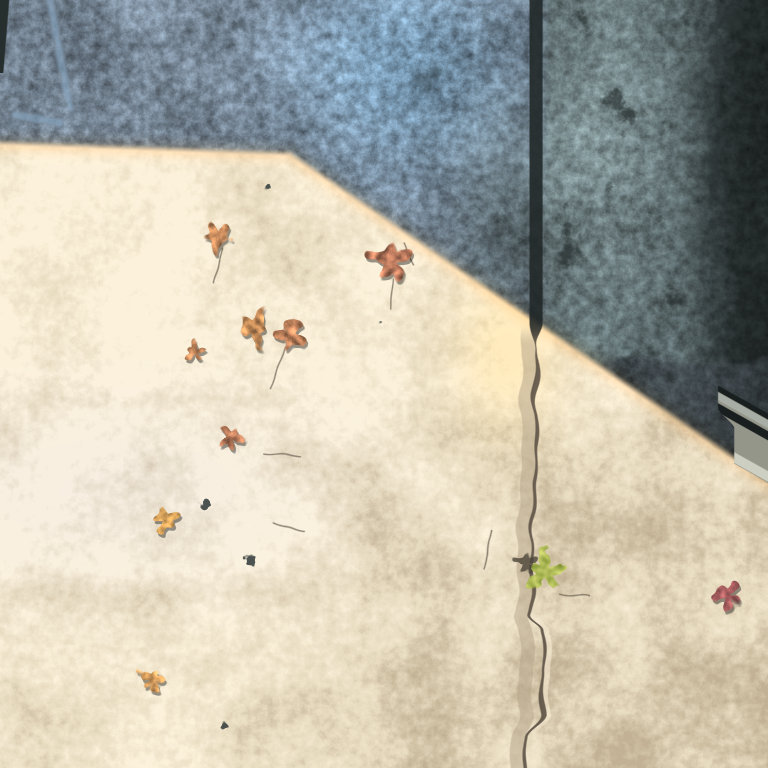
Give the GLSL for this texture, as a WebGL 2 fragment shader.

```glsl
#version 300 es
precision highp float;
// Weathered concrete slabs, half in diagonal shade, with a joint and fallen leaves.
uniform vec2 u_resolution;
out vec4 fragColor;

const vec3 CREAM = vec3(.99,.95,.86), TAN = vec3(.89,.84,.73);
const vec3 BROWN = vec3(.73,.66,.55), SOOT = vec3(.10,.12,.12);

// Leaf: centre, radius, yellowness
const vec4 LEAVES[9] = vec4[9](
  vec4(.283,.693,.022,.35), vec4(.51,.66,.03,0), vec4(.331,.573,.026,.5),
  vec4(.378,.565,.024,.2), vec4(.253,.542,.015,.3), vec4(.301,.43,.018,.1),
  vec4(.216,.323,.02,.9), vec4(.199,.115,.019,.7), vec4(.947,.225,.022,-.6));
// Twig: start, end
const vec4 TWIGS[8] = vec4[8](
  vec4(.289,.675,.279,.633), vec4(.512,.636,.51,.599), vec4(.371,.547,.353,.495),
  vec4(.629,.258,.641,.31), vec4(.345,.41,.391,.405), vec4(.357,.32,.397,.309),
  vec4(.729,.227,.766,.223), vec4(.526,.683,.538,.655));
// Chip: centre, radius
const vec3 CHIPS[5] = vec3[5](
  vec3(.349,.756,.004), vec3(.496,.581,.003), vec3(.326,.271,.008),
  vec3(.267,.344,.008), vec3(.292,.055,.006));

vec2 gradient(vec2 cell) {
  vec3 h = fract(cell.xyx * vec3(.1031,.103,.0973));
  h += dot(h, h.yzx + 33.33);
  float a = 6.2832 * fract((h.x + h.y) * h.z);
  return vec2(cos(a), sin(a));
}

float noise(vec2 p) {
  vec2 i = floor(p), f = p - i, w = f * f * (3. - 2. * f), e = vec2(1, 0);
  return mix(mix(dot(gradient(i), f), dot(gradient(i + e), f - e), w.x),
    mix(dot(gradient(i + e.yx), f - e.yx), dot(gradient(i + 1.), f - 1.), w.x), w.y);
}

float fbm(vec2 p) {
  float sum = 0., amp = 1.;
  for (int i = 0; i < 5; i++) { sum += amp * noise(p); p = p * 2.03 + 17.3; amp *= .6; }
  return sum;
}

// Soft spot: centre, radii
float blob(vec2 p, vec4 s) { vec2 q = (p - s.xy) / s.zw; return exp(-dot(q, q)); }
float fill(float d) { float s = max(.0012, .7 / u_resolution.y); return 1. - smoothstep(-s, s, d); }
float band(float x, float centre, float halfWidth) { return fill(abs(x - centre) - halfWidth); }
float segment(vec2 p, vec4 s) {
  vec2 a = p - s.xy, b = s.zw - s.xy;
  return length(a - b * clamp(dot(a, b) / dot(b, b), 0., 1.));
}

float leafDistance(vec2 q, float size, float seed) {
  float a = atan(q.y, q.x);
  float lobes = .66 + .22 * cos(5. * a + seed * 2.3) + .16 * cos(3. * a - seed);
  return .6 * (length(q) - size * (lobes + .45 * noise(q / size * 2.2 + seed * 9.)));
}

vec3 sunlit(vec2 p, float mottle, float grain) {
  float dirt = .12 + .62 * smoothstep(.28, .5, p.x) * smoothstep(.51, .42, p.y)
    + .3 * smoothstep(.69, .71, p.x) + .3 * smoothstep(.35, .05, p.y)
    + .6 * blob(p, vec4(.37,.69,.08,.09)) + .55 * blob(p, vec4(.18,.23,.23,.022))
    + .3 * blob(p, vec4(.2,.48,.25,.012)) + mottle * .85 + grain * .5;
  vec3 col = mix(mix(CREAM, TAN, clamp(dirt, 0., 1.)), BROWN, clamp(dirt - .95, 0., .8));
  col *= mix(vec3(1), vec3(.98,.985,1.03), blob(p, vec4(.15,.36,.3,.13)));
  return col * mix(vec3(1), vec3(1.01,.97,.86), blob(p, vec4(.66,.54,.07,.1)));
}

vec3 shaded(vec2 p, float mottle, float grain) {
  vec3 left = mix(vec3(.46,.52,.58), vec3(.50,.64,.75), blob(p, vec4(.53,.91,.14,.13)));
  left = mix(left, vec3(.36,.42,.43), .8 * blob(p, vec4(.68,.7,.09,.16)));
  vec3 right = mix(vec3(.37,.43,.44), vec3(.47,.54,.55), blob(p, vec4(.78,.8,.09,.2)));
  right = mix(right, SOOT, .9 * smoothstep(.86, .985, p.x + mottle * .05));
  float damp = smoothstep(.535, .525, p.y + mottle * .015) * smoothstep(.76, .81, p.x);
  right = mix(right, vec3(.23,.26,.28), .8 * damp);
  float slab = smoothstep(.695, .72, p.x);
  float stain = smoothstep(.3, .75, fbm(p * 17. + 4.)) * (.25 + .5 * slab);
  vec3 col = mix(left, right, slab) * (1. + mottle * .3 + grain * .35);
  col = mix(col, SOOT * 1.6, stain);
  float chalk = min(segment(p, vec4(.065,1,.091,.86)), segment(p, vec4(.02,.85,.078,.84)));
  col = mix(col, vec3(.56,.69,.8), .55 * smoothstep(.007, .001, chalk + grain * .004));
  return mix(col, SOOT * 1.5, fill(p.x - .012 + (1. - p.y) * .08) * step(.905, p.y));
}

void main() {
  vec2 p = gl_FragCoord.xy / u_resolution;
  float mottle = fbm(p * 8.), grain = fbm(p * 75.);

  // Two shadow edges meeting in a corner, with a warm rim
  float edge = max(p.y - .814 + .037 * p.x, (p.y - .8 + .686 * (p.x - .378)) / 1.213);
  vec3 col = mix(sunlit(p, mottle, grain), shaded(p, mottle, grain), smoothstep(-.005, .006, edge));
  col *= mix(vec3(1), vec3(1.02,.94,.85), exp(-edge * edge * 7000.));

  // Joint: wide slot in shade, ragged crack in sun
  float lower = smoothstep(.58, .55, p.y);
  float bulge = smoothstep(.04, .07, p.y) * smoothstep(.2, .18, p.y);
  float joint = p.x - min(.684 + .033 * p.y, .698) - lower * .011 * noise(vec2(p.y * 24., 3)) - .019 * bulge;
  float width = mix(.0085, .0022 + .004 * noise(vec2(p.y * 19., 8)), lower);
  col = mix(col, BROWN * .95, .5 * lower * band(joint, -.01 - .012 * bulge, .009));
  col = mix(col, CREAM, .55 * bulge * band(joint, .005, .004));
  col = mix(col, mix(SOOT * 1.3, vec3(.36,.32,.27), lower), .9 * band(joint, 0., width));

  // Metal rail at the right border
  float rail = p.y + .56 * (p.x - .935);
  vec3 metal = mix(vec3(.58,.59,.54), vec3(.8,.81,.76), band(rail, .416, .007));
  metal = mix(metal, SOOT, max(band(rail, .469, .006), fill(.49 - rail)));
  metal = mix(metal, vec3(.66,.68,.65), band(rail, .484, .005));
  float start = mix(.956, .935, smoothstep(.455, .468, rail));
  col = mix(col, metal, fill(max(start - p.x, abs(rail - .453) - .045)));

  // Twigs and chips
  float twig = 1., chip = 1.;
  for (int i = 0; i < 8; i++) twig = min(twig, segment(p + .004 * noise(p * 40.), TWIGS[i]));
  for (int i = 0; i < 5; i++) chip = min(chip, length(p - CHIPS[i].xy) - CHIPS[i].z * (.8 + noise(p * 150.)));
  col = mix(col, BROWN * .55, .75 * fill(twig - .0009));
  col = mix(col, SOOT * 1.8, .85 * fill(chip));

  // Leaves with a small cast shadow
  for (int i = 0; i < 9; i++) {
    vec4 leaf = LEAVES[i];
    vec2 q = p - leaf.xy;
    float seed = float(i) + 1.;
    col *= 1. - .4 * fill(leafDistance(q + vec2(-.002,.004), leaf.z, seed));
    vec3 tint = mix(vec3(.72,.47,.36), vec3(.86,.66,.36), leaf.w);
    tint *= 1. + .65 * noise(q * 110. + seed) + .3 * grain;
    col = mix(col, tint, fill(leafDistance(q, leaf.z, seed)));
  }

  // Weed in the joint
  col = mix(col, BROWN * .4, .8 * fill(leafDistance(p - vec2(.686,.267), .016, 2.)));
  vec3 green = mix(vec3(.5,.58,.18), vec3(.83,.87,.43), .5 + noise(p * 120.));
  col = mix(col, green, .9 * fill(leafDistance(p - vec2(.709,.255), .029, 5.) + .006 * noise(p * 130.)));
  fragColor = vec4(clamp(col, 0., 1.), 1);
}
```
